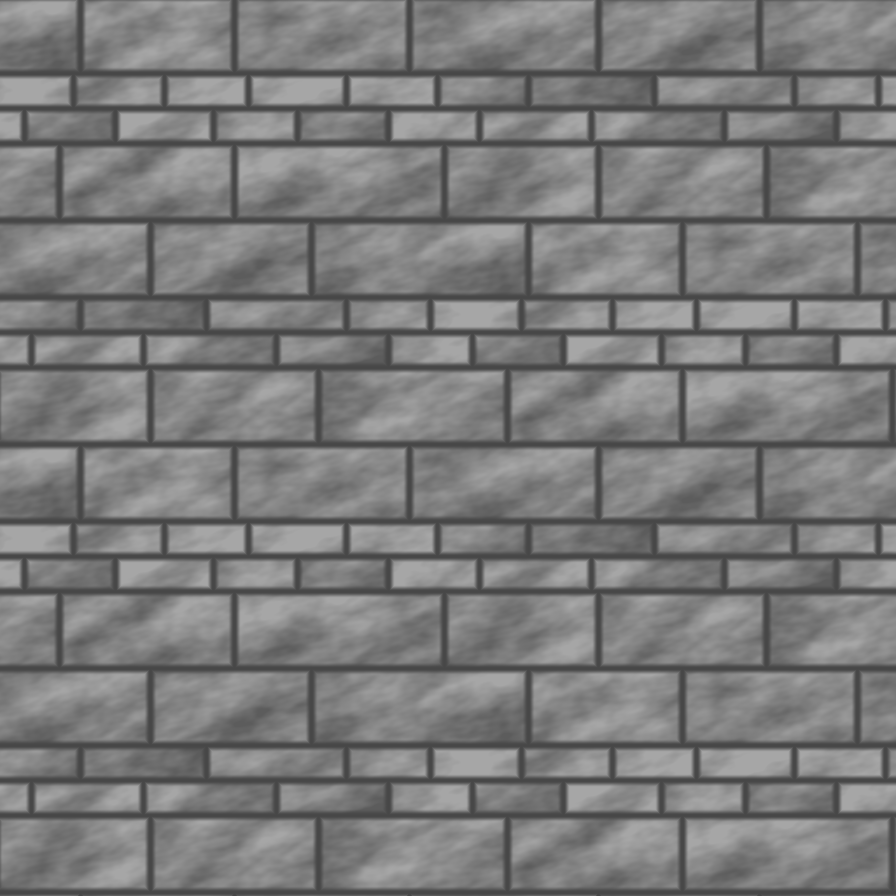
This texture is drawn by a Shadertoy shader. Its source:

```glsl
// Grey slate wall: courses of large and small bricks with slanted cloudy streaks and dark joints.

// The wall is 128 units wide; a band of four courses is 32 units high.
const float courseEdge[5] = float[5](0.0, 11.0, 16.0, 21.0, 32.0);

// Upright joints of the four courses, and where each course starts in that list.
const int courseStart[5] = int[5](0, 5, 14, 23, 28);
const float joint[28] = float[28](
    11.0, 33.0, 58.0, 85.0, 108.0,
    10.0, 23.0, 35.0, 49.0, 62.0, 75.0, 93.0, 113.0, 125.0,
    3.0, 16.0, 30.0, 42.0, 55.0, 68.0, 84.0, 103.0, 119.0,
    8.0, 33.0, 63.0, 85.0, 109.0);

float hash(vec2 p) {
    vec3 q = fract(p.xyx * vec3(0.1031, 0.1030, 0.0973));
    q += dot(q, q.yzx + 33.33);
    return fract((q.x + q.y) * q.z);
}

float cornerSlope(vec2 cell, vec2 offset) {
    float angle = 6.2832 * hash(cell);
    return dot(vec2(cos(angle), sin(angle)), offset);
}

float gradientNoise(vec2 p) {
    vec2 i = floor(p), f = fract(p);
    vec2 u = f * f * f * (f * (f * 6.0 - 15.0) + 10.0);
    vec2 e = vec2(1.0, 0.0);
    return mix(mix(cornerSlope(i, f), cornerSlope(i + e, f - e), u.x),
               mix(cornerSlope(i + e.yx, f - e.yx), cornerSlope(i + e.xx, f - e.xx), u.x), u.y);
}

// Stone tone at a place inside one brick; each seed gives another cut of stone.
float stone(vec2 p, float seed) {
    vec2 slanted = vec2(p.x * 0.075, (p.y - 0.38 * p.x) * 0.17) + seed * vec2(17.3, 9.7);
    float streaks = gradientNoise(slanted) + 0.5 * gradientNoise(slanted * 2.0 + 5.3);
    vec2 fine = vec2(p.x * 0.33, (p.y - 0.2 * p.x) * 0.65) + seed * vec2(7.9, 23.1);
    float grain = gradientNoise(fine) + 0.5 * gradientNoise(fine * 2.0 + 3.7);
    return 0.21 * streaks + 0.075 * grain;
}

void mainImage(out vec4 fragColor, in vec2 fragCoord) {
    vec2 uv = fragCoord / iResolution.xy;

    // Every other band is shifted by half the width
    float down = 128.0 * (1.0 - uv.y) + 0.5;
    float x = 128.0 * uv.x - 0.5 + 64.0 * mod(floor(down / 32.0), 2.0);
    float y = mod(down, 32.0);

    // Course that holds this height
    int course = 0;
    for (int i = 1; i < 4; i++) if (y >= courseEdge[i]) course = i;
    float above = y - courseEdge[course];
    float below = courseEdge[course + 1] - y;

    // Nearest joint on either side, wrapping round the width
    float left = 128.0, right = 128.0, seed = 0.0;
    for (int i = courseStart[course]; i < courseStart[course + 1]; i++) {
        float gap = mod(x - joint[i], 128.0);
        if (gap < left) { left = gap; seed = float(i) + 1.0; }
        right = min(right, 128.0 - gap);
    }

    // Stone: paler towards the top, small bricks vary more in tone
    bool small = course == 1 || course == 2;
    float tone = 0.52 + 0.07 * (below / (above + below) - 0.5);
    tone += (hash(vec2(seed, 41.0)) - 0.5) * (small ? 0.2 : 0.03);
    tone = clamp(tone + stone(vec2(left, below), seed), 0.36, 0.65);

    // Soft dark joints
    float edge = min(min(left, right), min(above, below));
    tone = mix(0.28, tone, smoothstep(0.1, 0.95, edge));

    fragColor = vec4(vec3(tone), 1.0);
}
```
